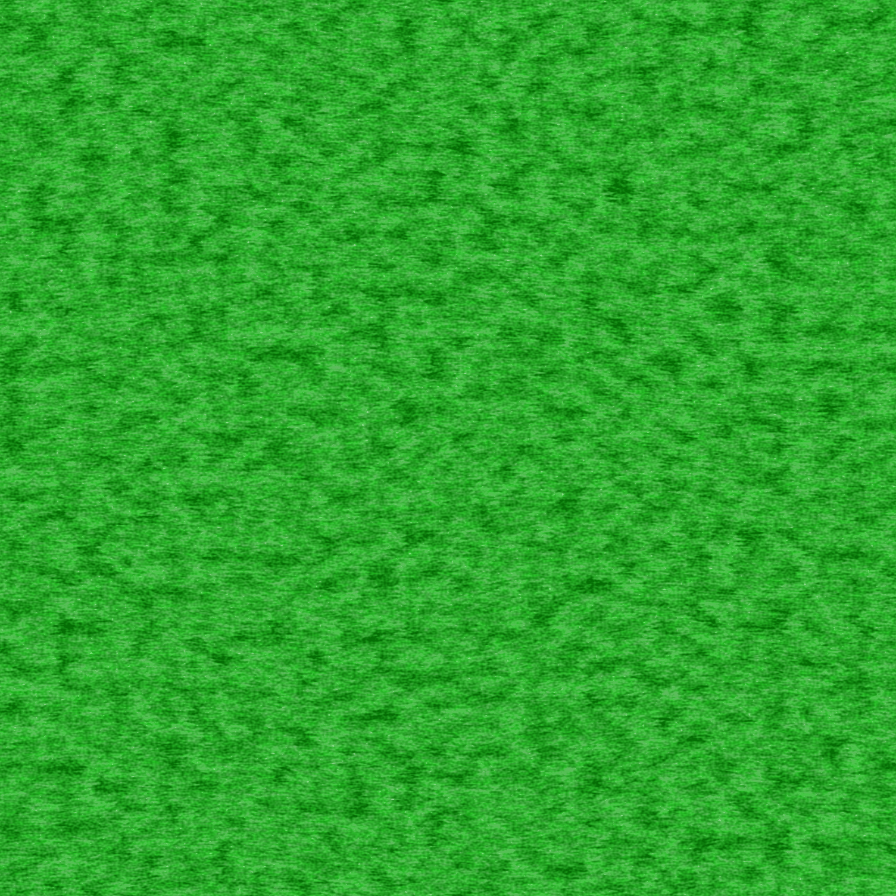
Write a Shadertoy shader that draws this texture.

```glsl
// Dense green turf: soft dark hollows whose sides are frayed into fine,
// mostly horizontal blades. Layers of gradient noise are summed into one
// tone, which then picks a colour from a six-step green ramp.

#define HOLLOW_FREQ   vec2(34.0, 46.0)    // cells of the large hollows
#define TUFT_FREQ     vec2(75.0, 125.0)   // cells of the smaller tufts
#define BLADE_FREQ    vec2(95.0, 313.0)   // cells of the thin blades
#define GRAIN_FREQ    vec2(287.0, 377.0)  // cells of the finest grain
#define HOLLOW_GAIN   2.3
#define TUFT_GAIN     1.6
#define BLADE_GAIN    1.7
#define GRAIN_GAIN    1.7
#define FRAY          0.016               // sideways tearing of the hollows
#define BEND          0.025               // slow drift of the blade direction
#define FLECK_GAIN    0.22                // strength of the pale tips
#define GREYNESS      0.09                // variation in saturation

const vec3 RAMP[6] = vec3[6](
    vec3(0.02, 0.43, 0.02), vec3(0.06, 0.51, 0.06), vec3(0.11, 0.59, 0.11),
    vec3(0.17, 0.65, 0.17), vec3(0.22, 0.72, 0.22), vec3(0.31, 0.76, 0.31));

// Integer hash of a lattice cell, from 0 to 1
float hash(ivec2 cell) {
    uvec2 q = uvec2(cell) * uvec2(1597334u, 3812015u);
    uint h = (q.x ^ q.y) * 277803u;
    h = (h ^ (h >> 15u)) * 739982u + 12347u;
    h = (h ^ (h >> 13u)) * 668265u;
    h ^= h >> 16u;
    return float(h & 65535u) / 65535.0;
}

// Slope of a random unit gradient at one lattice corner
float corner(ivec2 cell, vec2 offset) {
    float angle = 6.28318 * hash(cell);
    return dot(vec2(cos(angle), sin(angle)), offset);
}

// Gradient noise, about -0.7 to 0.7
float noise(vec2 p) {
    vec2 base = floor(p), f = p - base;
    ivec2 cell = ivec2(base);
    vec2 s = f * f * f * (f * (f * 6.0 - 15.0) + 10.0);
    float low = mix(corner(cell, f),
                    corner(cell + ivec2(1, 0), f - vec2(1.0, 0.0)), s.x);
    float high = mix(corner(cell + ivec2(0, 1), f - vec2(0.0, 1.0)),
                     corner(cell + ivec2(1, 1), f - vec2(1.0, 1.0)), s.x);
    return mix(low, high, s.y);
}

// Linear lookup in the green ramp
vec3 turfColour(float level) {
    float x = clamp(level, 0.0, 4.999);
    int i = int(x);
    return mix(RAMP[i], RAMP[i + 1], x - float(i));
}

void mainImage(out vec4 fragColor, in vec2 fragCoord) {
    vec2 uv = fragCoord / iResolution.y;

    // Let the blades lean gently, then tear the hollows along them
    vec2 p = uv + vec2(0.0, BEND * noise(uv * 2.3 + 7.0));
    float tear = noise(p * vec2(60.0, 331.0) + 211.0);
    vec2 torn = p + vec2(FRAY * tear, 0.0);

    // Sum the layers; hollows are deeper than the mounds are high
    float hollow = noise(torn * HOLLOW_FREQ + 31.0);
    hollow -= 0.6 * hollow * hollow - 0.04;
    float tuft = noise(torn * TUFT_FREQ + 67.0);
    float blade = noise(p * BLADE_FREQ + 113.0);
    float grain = noise(uv * GRAIN_FREQ + 401.0);
    float tone = HOLLOW_GAIN * hollow + TUFT_GAIN * tuft
               + BLADE_GAIN * blade + GRAIN_GAIN * grain;
    vec3 colour = turfColour(3.0 + 1.35 * tone);

    // Shift some blades towards grey, others towards pure green
    float grey = noise(torn * vec2(62.0, 140.0) + 503.0)
               + 0.6 * noise(p * vec2(150.0, 290.0) + 607.0);
    float lit = smoothstep(-1.5, 0.5, tone);
    colour += GREYNESS * lit * grey * vec3(1.0, -0.45, 1.0);

    // Sparse pale tips
    float tip = noise(uv * vec2(211.0, 349.0) + 709.0);
    float fleck = smoothstep(0.36, 0.6, tip) * smoothstep(-0.3, 1.0, tone);
    colour += FLECK_GAIN * fleck * vec3(1.0, 0.45, 1.0);

    fragColor = vec4(clamp(colour, 0.0, 1.0), 1.0);
}
```
